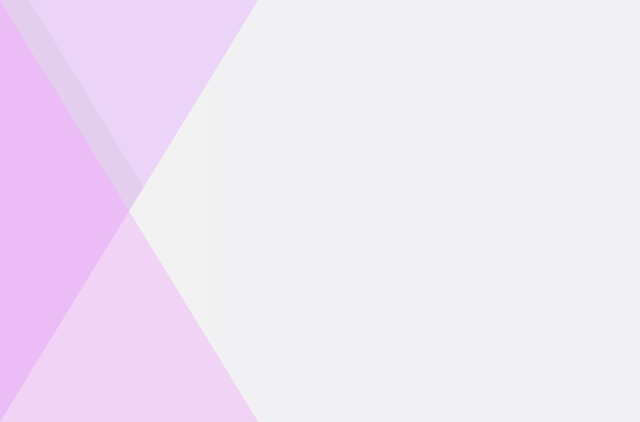
A Shadertoy shader for this background:

```glsl
// Two translucent pastel triangles crossing at the left of a pale grey field, with a soft shadow strip.

// Colours
const vec3 FIELD_LEFT  = vec3(0.949, 0.949, 0.953);
const vec3 FIELD_RIGHT = vec3(0.941, 0.941, 0.953);
const vec3 LILAC       = vec3(0.922, 0.832, 0.969);
const vec3 SHADE       = vec3(0.896, 0.808, 0.935);
const vec3 PINK        = vec3(0.945, 0.832, 0.961);
const vec3 ORCHID      = vec3(0.925, 0.738, 0.969);

// Layout, as fractions of the canvas width
const float REACH       = 0.4036; // base length of each triangle
const float STRIP_WIDTH = 0.0456; // horizontal width of the shadow strip

// Smooth coverage of the area left of a slanted edge
float leftOf(float edgeX, float x, float aspect) {
    float slope = REACH * aspect;
    float dist = (x - edgeX) * aspect / sqrt(1.0 + slope * slope);
    return clamp(0.5 - dist * iResolution.y, 0.0, 1.0);
}

void mainImage(out vec4 fragColor, in vec2 fragCoord) {
    vec2 uv = fragCoord / iResolution.xy;
    float aspect = iResolution.x / iResolution.y;

    // Slanted edges
    float fallingEdge = REACH * (1.0 - uv.y);
    float risingEdge = REACH * uv.y;
    float lower = leftOf(fallingEdge, uv.x, aspect);
    float upper = leftOf(risingEdge, uv.x, aspect);
    float strip = leftOf(fallingEdge + STRIP_WIDTH, uv.x, aspect);

    // Field and lower triangle
    vec3 field = mix(FIELD_LEFT, FIELD_RIGHT, smoothstep(0.2, 0.6, uv.x));
    vec3 base = mix(field, PINK, lower);

    // Upper triangle with its shadow strip and the overlap
    vec3 top = mix(mix(LILAC, SHADE, strip), ORCHID, lower);

    fragColor = vec4(mix(base, top, upper), 1.0);
}
```
